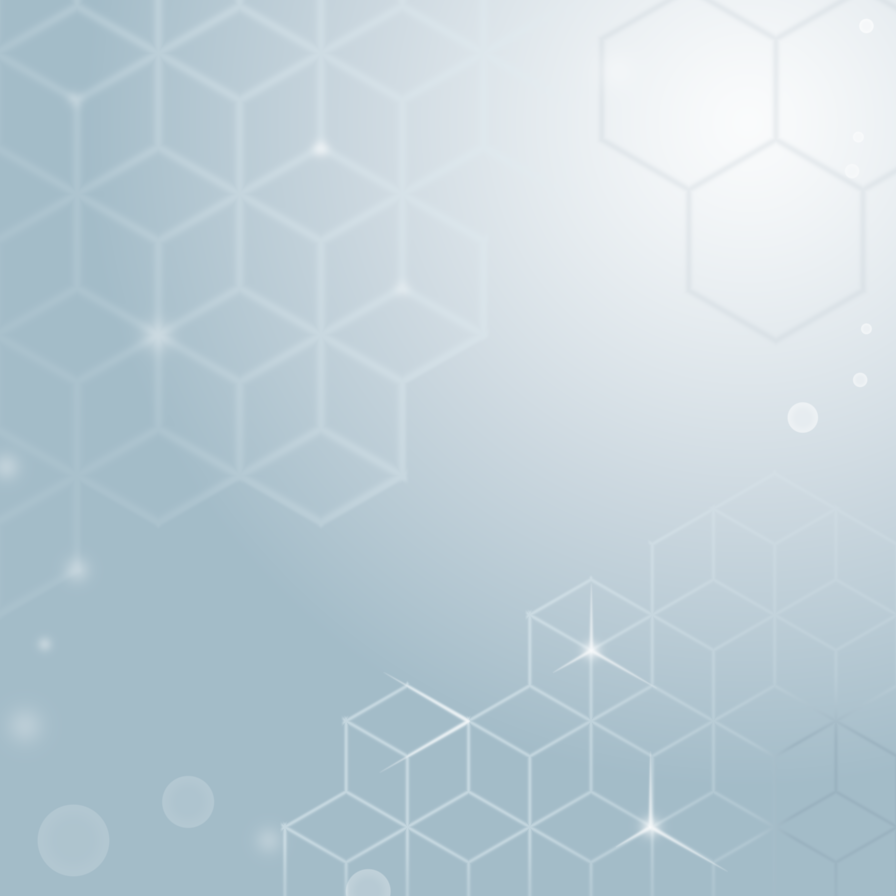
Write a WebGL 2 fragment shader that draws this background.

```glsl
#version 300 es
precision highp float;
// Pale blue-grey backdrop: an off-centre radial glow, two lattices of outlined
// cubes (a rhombille tiling with stepped borders), soft hexagons, bokeh discs,
// glowing points and tapered light rays, all blended in canvas units (0..1).
uniform vec2 u_resolution;
out vec4 fragColor;

const vec3 BASE = vec3(0.640, 0.737, 0.785);
const vec3 MIDDLE = vec3(0.80, 0.847, 0.877);
const vec3 BRIGHT = vec3(0.98, 0.985, 0.988);
const vec3 LINE = vec3(0.88, 0.93, 0.95);
const vec3 SHADE = vec3(0.54, 0.63, 0.69);
const vec3 HEX_LINE = vec3(0.76, 0.80, 0.83);

const vec2 GLOW_CENTER = vec2(0.835, 0.863);
const float GLOW_MIDDLE = 0.43;
const float GLOW_END = 0.74;

const vec2 LARGE_ORIGIN = vec2(0.449, 0.469);
const float LARGE_SIDE = 0.1048;
const vec2 SMALL_ORIGIN = vec2(0.318, 0.077);
const float SMALL_SIDE = 0.0789;
const vec2 HEX_ORIGIN = vec2(0.866, 0.732);
const float HEX_INRADIUS = 0.0972;

const float HALF_CELL = 0.8660254;
const float SLOPE = 0.5773503;

// Roofs of the small lattice: start x, start height, rise.
const vec3 ROOFS[4] = vec3[](
    vec3(0.0, 0.0, 0.5), vec3(1.0, 1.5, 0.5),
    vec3(4.0, 3.0, 0.5), vec3(6.0, 4.0, 1.0));
// Discs: centre, radius, opacity.
const vec4 DISCS[9] = vec4[](
    vec4(0.082, 0.062, 0.040, 0.16), vec4(0.210, 0.105, 0.029, 0.17),
    vec4(0.411, 0.005, 0.025, 0.30), vec4(0.896, 0.534, 0.017, 0.55),
    vec4(0.960, 0.576, 0.008, 0.60), vec4(0.967, 0.633, 0.006, 0.65),
    vec4(0.967, 0.971, 0.008, 0.85), vec4(0.958, 0.847, 0.006, 0.75),
    vec4(0.951, 0.809, 0.008, 0.60));
// Glowing points: centre, radius, opacity.
const vec4 POINTS[12] = vec4[](
    vec4(0.358, 0.834, 0.009, 0.60), vec4(0.176, 0.625, 0.017, 0.34),
    vec4(0.086, 0.364, 0.014, 0.32), vec4(0.007, 0.479, 0.015, 0.32),
    vec4(0.050, 0.281, 0.008, 0.34), vec4(0.028, 0.190, 0.020, 0.26),
    vec4(0.300, 0.062, 0.015, 0.25), vec4(0.084, 0.889, 0.009, 0.22),
    vec4(0.449, 0.678, 0.009, 0.32), vec4(0.688, 0.921, 0.022, 0.40),
    vec4(0.660, 0.274, 0.010, 0.65), vec4(0.726, 0.077, 0.011, 0.65));
// Rays: start, angle in degrees, length.
const vec4 RAYS[8] = vec4[](
    vec4(0.660, 0.274, 90.0, 0.075), vec4(0.660, 0.274, -30.0, 0.085),
    vec4(0.660, 0.274, 210.0, 0.050), vec4(0.726, 0.077, 90.0, 0.085),
    vec4(0.726, 0.077, -30.0, 0.100), vec4(0.726, 0.077, 210.0, 0.045),
    vec4(0.523, 0.195, 150.0, 0.110), vec4(0.523, 0.195, 210.0, 0.115));

// Distance to the edges of a rhombille tiling with unit sides.
float cubeEdges(vec2 q) {
    vec2 cell = vec2(2.0 * HALF_CELL, 3.0);
    vec2 a = mod(q + 0.5 * cell, cell) - 0.5 * cell;
    vec2 b = mod(q, cell) - 0.5 * cell;
    vec2 v = abs(dot(a, a) < dot(b, b) ? a : b);
    return min(v.x, abs(0.5 * v.x - HALF_CELL * v.y));
}

float softLine(float d, float width) {
    return exp(-d * d / (width * width));
}

float hexDistance(vec2 p) {
    p = abs(p);
    return max(p.x, 0.5 * p.x + HALF_CELL * p.y) - HEX_INRADIUS;
}

// Zigzag along cube tops, from 0 up to the given rise.
float zigzag(float x, float rise) {
    return rise - abs(mod(x * SLOPE, 2.0 * rise) - rise);
}

// 1 inside a border (negative side), with room for the line itself.
float inside(float d) {
    return 1.0 - smoothstep(0.02, 0.08, d);
}

// Union of columns whose lower ends step down to the left.
float largeMask(vec2 q) {
    float tail = q.x + 4.0 * HALF_CELL;
    float m = inside(q.x) * inside(-zigzag(q.x, 0.5) - q.y);
    m = max(m, inside(tail) * inside(tail * SLOPE - 1.0 - q.y));
    m = max(m, inside(q.x - HALF_CELL) * inside(1.0 + max(q.x, 0.0) * SLOPE - q.y));
    return max(m, (1.0 - smoothstep(HALF_CELL, 2.2, q.x)) * inside(3.0 - q.y));
}

// Union of columns whose roofs step up to the right.
float smallMask(vec2 q) {
    float m = 0.0;
    for (int i = 0; i < 4; i++) {
        float dx = q.x - ROOFS[i].x * HALF_CELL;
        m = max(m, inside(-dx) * inside(q.y - ROOFS[i].y - zigzag(dx, ROOFS[i].z)));
    }
    return m;
}

void main() {
    vec2 p = gl_FragCoord.xy / u_resolution;
    float pixel = 1.0 / min(u_resolution.x, u_resolution.y);

    // Radial glow
    float d = distance(p, GLOW_CENTER);
    vec3 color = mix(BRIGHT, MIDDLE, pow(min(d / GLOW_MIDDLE, 1.0), 1.25));
    color = mix(color, BASE, clamp((d - GLOW_MIDDLE) / (GLOW_END - GLOW_MIDDLE), 0.0, 1.0));

    // Large blurred lattice, fainter towards the lower left
    vec2 q = (p - LARGE_ORIGIN) / LARGE_SIDE;
    float strength = mix(0.10, 0.34, smoothstep(0.35, 1.0, 1.3 * p.x + 0.6 * p.y));
    color = mix(color, LINE, strength * largeMask(q) * softLine(cubeEdges(q), 0.055));

    // Hexagons sharing their sides
    float hexEdge = 1.0;
    for (int i = 0; i < 3; i++) {
        vec2 shift = i == 0 ? vec2(0.0) : HEX_INRADIUS * vec2(float(2 * i - 3), 2.0 * HALF_CELL);
        hexEdge = min(hexEdge, abs(hexDistance(p - HEX_ORIGIN - shift)));
    }
    color = mix(color, HEX_LINE, 0.27 * softLine(hexEdge, 0.004));

    // Small crisp lattice, fading and darkening to the right
    q = (p - SMALL_ORIGIN) / SMALL_SIDE;
    float dark = smoothstep(0.83, 0.89, p.x) * (1.0 - smoothstep(0.17, 0.26, p.y));
    strength = mix(mix(0.54, 0.16, smoothstep(0.5, 0.92, p.x)), 0.32, dark);
    strength *= mix(0.6, 1.0, smoothstep(0.0, 0.07, p.y));
    color = mix(color, mix(LINE, SHADE, dark), strength * smallMask(q) * softLine(cubeEdges(q), 0.029));

    // Bokeh discs with a faint rim
    for (int i = 0; i < 9; i++) {
        float edge = distance(p, DISCS[i].xy) - DISCS[i].z;
        float rim = 0.75 + 0.35 * smoothstep(-0.6, 0.0, edge / DISCS[i].z);
        color = mix(color, BRIGHT, DISCS[i].w * rim * (1.0 - smoothstep(-pixel, pixel, edge)));
    }

    // Glowing points
    for (int i = 0; i < 12; i++)
        color = mix(color, BRIGHT, POINTS[i].w * softLine(distance(p, POINTS[i].xy), POINTS[i].z));

    // Tapered rays
    for (int i = 0; i < 8; i++) {
        float angle = radians(RAYS[i].z);
        vec2 dir = vec2(cos(angle), sin(angle));
        vec2 v = p - RAYS[i].xy;
        float along = dot(v, dir) / RAYS[i].w;
        float taper = clamp(1.0 - along, 0.0, 1.0) * smoothstep(-0.02, 0.02, along);
        float across = dot(v, vec2(-dir.y, dir.x));
        color = mix(color, BRIGHT, 0.7 * sqrt(taper) * softLine(across, 0.001 + 0.0015 * taper));
    }
    fragColor = vec4(color, 1.0);
}
```
